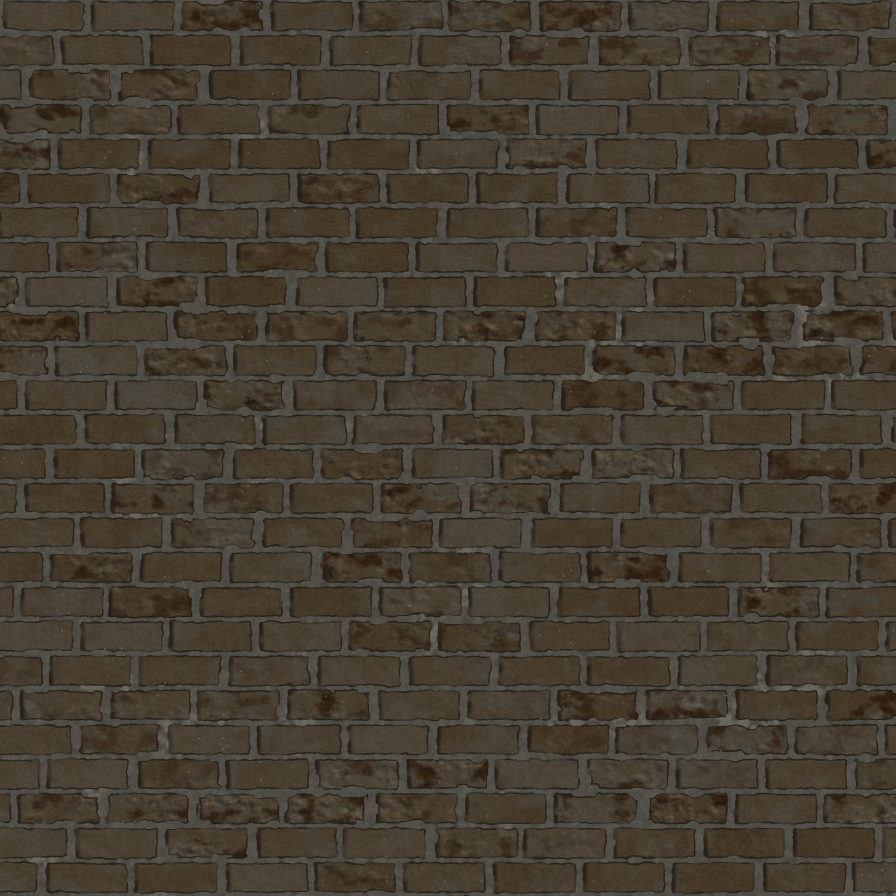
A three.js fragment shader for this texture:

```glsl
#define COLUMNS 10.0
#define ROWS 26.0
#define ROW_SHIFT 0.34
#define ORIGIN vec2(0.03, 0.035)
#define JOINT vec2(0.0092, 0.0058)
#define CORNER 0.0028
#define RAGGED 0.0034
#define EDGE_SOFT 0.0011
#define SHADOW_WIDTH 0.0017
#define RUST_AMOUNT 0.85
#define RELIEF 0.30
#define GRAIN 0.035

varying vec2 vUv;

const vec3 BRICK_BROWN = vec3(0.265, 0.215, 0.145);
const vec3 BRICK_GREY = vec3(0.294, 0.260, 0.208);
const vec3 RUST = vec3(0.165, 0.100, 0.050);
const vec3 MORTAR = vec3(0.318, 0.310, 0.278);
const vec3 SHADOW = vec3(0.120, 0.105, 0.075);
const vec3 LIME = vec3(0.440, 0.425, 0.385);

float hash(vec2 p) {
  return fract(sin(dot(p, vec2(127.1, 311.7))) * 43758.5);
}

float noise(vec2 p) {
  vec2 i = floor(p);
  vec2 f = fract(p);
  f = f * f * (3.0 - 2.0 * f);
  return mix(mix(hash(i), hash(i + vec2(1.0, 0.0)), f.x),
             mix(hash(i + vec2(0.0, 1.0)), hash(i + 1.0), f.x), f.y);
}

float fbm(vec2 p) {
  float sum = 0.0;
  float amp = 0.5;
  for (int i = 0; i < 4; i++) {
    sum += amp * noise(p);
    p = mat2(1.6, 1.2, -1.2, 1.6) * p + 7.3;
    amp *= 0.5;
  }
  return sum / 0.9375;
}

float roundedBox(vec2 p, vec2 halfSize, float radius) {
  vec2 e = abs(p) - halfSize + radius;
  return length(max(e, 0.0)) + min(max(e.x, e.y), 0.0) - radius;
}

void main() {
  // Slightly uneven courses, counted from the top
  vec2 wobble = vec2(noise(vUv * 31.0), noise(vUv * 27.0 + 40.0)) - 0.5;
  vec2 p = vUv + wobble * vec2(0.0022, 0.0014);
  vec2 grid = vec2(p.x * COLUMNS, (1.0 - p.y) * ROWS) + ORIGIN;
  grid.x += ROW_SHIFT * floor(grid.y);
  vec2 id = floor(grid);
  vec2 pitch = 1.0 / vec2(COLUMNS, ROWS);
  vec2 q = (fract(grid) - 0.5) * pitch * vec2(1.0, -1.0);

  // Random character of each brick
  float tone = hash(id + 3.1);
  float rough = smoothstep(0.35, 0.95, hash(id + 17.7));
  float smeared = smoothstep(0.86, 1.0, hash(id + 29.3));
  vec2 jitter = vec2(hash(id + 5.9), hash(id + 8.4)) - 0.5;
  vec2 halfSize = 0.5 * (pitch - JOINT) + jitter.yx * vec2(0.0012, 0.0005);
  q += jitter * vec2(0.0025, 0.0008);

  // Brick outline with worn edges and occasional chips
  vec2 local = vUv + id * 0.37;
  float wear = fbm(vUv * 150.0);
  float chip = smoothstep(0.62, 0.82, noise(vUv * 62.0 + 11.0));
  float d = roundedBox(q, halfSize, CORNER);
  d += (wear - 0.5) * RAGGED + chip * 0.0032 * (0.3 + rough);
  float brickMask = 1.0 - smoothstep(-EDGE_SOFT, EDGE_SOFT, d);

  // Brick face: mottling, grey film and rust
  float mottle = fbm(local * vec2(42.0, 60.0));
  float fine = noise(vUv * 420.0) - 0.5;
  vec3 brick = mix(BRICK_BROWN, BRICK_GREY, clamp(tone * 0.9 + (mottle - 0.4) * 1.3, 0.0, 1.0));
  float film = smoothstep(0.52, 0.72, fbm(vUv * 24.0 + 60.0));
  brick = mix(brick, MORTAR * 0.93, film * 0.45 + smeared * 0.55 * mottle);
  float rust = smoothstep(0.48, 0.74, fbm(local * vec2(48.0, 68.0) + 90.0));
  brick = mix(brick, RUST, rust * rough * RUST_AMOUNT);

  // Broken surface lit from the upper right
  vec2 reliefAt = local * vec2(85.0, 110.0);
  float slope = fbm(reliefAt) - fbm(reliefAt + vec2(0.28, 0.34));
  brick *= 1.0 + slope * RELIEF * (0.35 + 3.0 * rough * smoothstep(0.4, 0.6, mottle));
  brick += fine * GRAIN;

  // Mortar with pale lime deposits
  vec3 mortar = MORTAR * (0.84 + 0.28 * wear) + fine * GRAIN;
  float lime = smoothstep(0.74, 0.92, noise(vUv * 21.0 + 33.0));
  mortar = mix(mortar, LIME, lime * smoothstep(0.35, 0.7, wear) * 0.8);
  vec3 color = mix(mortar, brick, brickMask);

  // Dark contour, wider along the left side
  float contour = 1.0 - smoothstep(0.0, SHADOW_WIDTH, abs(d + 0.0002));
  float leftSide = 1.0 - smoothstep(0.0015, 0.0065, q.x + halfSize.x);
  float broken = smoothstep(0.22, 0.60, noise(vUv * 95.0 + 71.0));
  float shade = contour * (0.40 + 0.45 * broken);
  shade = max(shade, leftSide * brickMask * (0.25 + 0.55 * broken));
  color = mix(color, SHADOW, shade);

  // Sparse mineral specks
  vec2 speckGrid = vUv * 150.0;
  vec2 speckId = floor(speckGrid);
  vec2 speckAt = 0.3 + 0.4 * vec2(hash(speckId + 2.0), hash(speckId + 6.0));
  float speck = 1.0 - smoothstep(0.08, 0.26, length(fract(speckGrid) - speckAt));
  color = mix(color, LIME, speck * step(0.988, hash(speckId)) * 0.6);

  gl_FragColor = vec4(color, 1.0);
}
```
